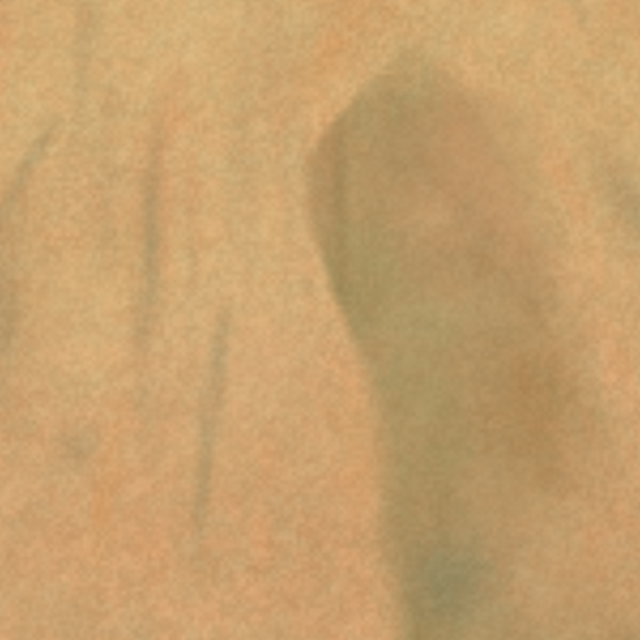
Give the GLSL for this texture, as a WebGL 2 fragment shader.

```glsl
#version 300 es
precision highp float;
uniform vec2 u_resolution;
out vec4 fragColor;

float hash(vec2 p) {
  vec3 q = fract(vec3(p.xyx) * 0.1031);
  q += dot(q, q.yzx + 33.33);
  return fract((q.x + q.y) * q.z);
}

float noise(vec2 p) {
  vec2 i = floor(p), f = fract(p);
  f = f * f * (3.0 - 2.0 * f);
  return mix(mix(hash(i), hash(i + vec2(1, 0)), f.x),
             mix(hash(i + vec2(0, 1)), hash(i + vec2(1, 1)), f.x), f.y);
}

float fbm(vec2 p) {
  float sum = 0.0, amp = 0.5;
  for (int i = 0; i < 4; i++) {
    sum += amp * noise(p);
    p = mat2(0.8, 0.6, -0.6, 0.8) * p * 2.0 + 17.3;
    amp *= 0.5;
  }
  return sum / 0.9375;
}

// Soft elliptical dab of paint
float dab(vec2 p, vec2 center, vec2 radius) {
  vec2 d = (p - center) / radius;
  return exp(-dot(d, d));
}

// Soft stroke between two points, fading at its ends
float stroke(vec2 p, vec2 a, vec2 b, float width) {
  vec2 ab = b - a;
  float h = clamp(dot(p - a, ab) / dot(ab, ab), 0.0, 1.0);
  float d = length(p - a - ab * h) / width;
  return exp(-d * d) * (0.35 + 0.65 * sin(3.1416 * h));
}

void main() {
  vec2 uv = gl_FragCoord.xy / u_resolution;
  vec2 p = vec2(uv.x, 1.0 - uv.y);
  vec2 warp = vec2(fbm(p * 7.0), fbm(p * 7.0 + 40.0)) - 0.5;
  vec2 w = p + warp * 0.02;

  // Warm ground, yellow above and pinker below
  vec3 color = mix(vec3(0.825, 0.675, 0.46), vec3(0.808, 0.637, 0.443), smoothstep(0.2, 0.8, p.y + warp.x * 0.5));
  color += (fbm(p * 6.0 + 9.0) - 0.5) * vec3(0.06, 0.065, 0.06);

  // Faint long streaks, leaning outward on both sides
  float lean = 0.45 * smoothstep(0.55, 0.85, p.x) - 0.15 * smoothstep(0.2, 0.0, p.x);
  vec2 flow = vec2(p.x - lean * p.y + warp.x * 0.012, p.y);
  float streak = 0.6 * noise(flow * vec2(21.0, 3.0) + 5.0) + 0.4 * noise(flow * vec2(47.0, 6.0) + 8.0);
  float tint = 0.6 * noise(flow * vec2(17.0, 3.5) + 71.0) + 0.4 * noise(flow * vec2(39.0, 7.0) + 23.0);
  color = mix(color, vec3(0.71, 0.59, 0.41), 0.42 * smoothstep(0.5, 0.9, streak));
  color = mix(color, vec3(0.835, 0.62, 0.42), 0.5 * smoothstep(0.5, 0.9, tint));

  // Olive and orange brush strokes
  float olive = stroke(w, vec2(0.25, 0.18), vec2(0.225, 0.55), 0.014)
    + stroke(w, vec2(0.35, 0.48), vec2(0.335, 0.67), 0.016)
    + stroke(w, vec2(0.32, 0.62), vec2(0.31, 0.88), 0.013)
    + stroke(w, vec2(0.09, 0.18), vec2(0.0, 0.36), 0.016)
    + stroke(w, vec2(0.93, 0.23), vec2(1.02, 0.40), 0.035)
    + dab(w, vec2(0.0, 0.47), vec2(0.035, 0.12))
    + dab(w, vec2(0.12, 0.70), vec2(0.035, 0.03));
  color = mix(color, vec3(0.65, 0.56, 0.39), 0.52 * min(olive, 1.0));
  float orange = stroke(w, vec2(0.18, 0.64), vec2(0.145, 0.92), 0.018)
    + stroke(w, vec2(0.57, 0.0), vec2(0.47, 0.17), 0.04)
    + 0.7 * stroke(w, vec2(0.53, 0.54), vec2(0.565, 0.82), 0.025);
  color = mix(color, vec3(0.83, 0.61, 0.39), 0.6 * min(orange, 1.0));

  // Broad shadow: curved left side, blurred right side
  float t = p.y;
  float left = 0.48 + 0.16 * (1.0 - smoothstep(0.02, 0.27, t))
    + 0.115 * smoothstep(0.3, 0.7, t) + 0.02 * smoothstep(0.8, 1.0, t) + warp.y * 0.02;
  float right = 0.68 + 0.14 * smoothstep(0.05, 0.2, t) + 0.36 * max(t - 0.2, 0.0) + warp.x * 0.08;
  float softness = mix(0.013, 0.034, smoothstep(0.5, 0.7, t)) + 0.014 * smoothstep(0.2, 0.08, t);
  float shadow = smoothstep(left - softness, left + softness, p.x)
    * (1.0 - smoothstep(right - 0.09, right + 0.04, p.x))
    * smoothstep(0.01, 0.2, t);
  shadow *= 1.0 - 0.85 * dab(w, vec2(0.97, 0.85), vec2(0.14, 0.11));

  // Olive along the rim, rosy and broken farther in
  float inward = smoothstep(0.07, 0.22, p.x - left + warp.x * 0.1);
  inward = max(inward, 0.8 * dab(w, vec2(0.63, 0.55), vec2(0.09, 0.06)));
  vec3 shade = mix(vec3(0.665, 0.562, 0.37), vec3(0.73, 0.585, 0.40), inward);
  shade += (streak - 0.5) * vec3(0.09, 0.08, 0.07) + (tint - 0.5) * vec3(0.11, 0.01, 0.02);
  shade += (fbm(p * 15.0 + 60.0) - 0.5) * vec3(0.09, 0.07, 0.07) * inward;
  shade = mix(shade, vec3(0.675, 0.515, 0.32), 0.8 * dab(w, vec2(0.83, 0.64), vec2(0.06, 0.12)));
  shade = mix(shade, vec3(0.56, 0.52, 0.37), 0.8 * dab(w, vec2(0.71, 0.91), vec2(0.075, 0.07)));
  color = mix(color, shade, 0.95 * shadow);

  // Mottled grain at several sizes, patchy in strength, with colour drift
  vec2 g = mat2(0.8, 0.6, -0.6, 0.8) * p;
  float grain = noise(p * 150.0) + 0.75 * noise(g * vec2(80.0, 105.0)) + 0.45 * noise(g * 42.0 + 11.0) - 1.1;
  float drift = noise(p * 60.0 + 30.0) + 0.7 * noise(p * 27.0 + 50.0) - 0.85;
  float strength = mix(1.0, 0.65, shadow) * mix(0.6, 1.3, fbm(p * 9.0 + 90.0));
  color += strength * (grain * vec3(0.046, 0.046, 0.044) + drift * vec3(0.024, -0.013, -0.016));

  fragColor = vec4(clamp(color, 0.0, 1.0), 1.0);
}
```
